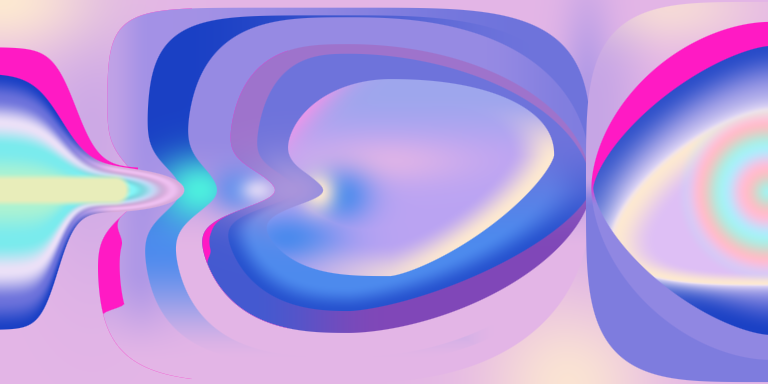
This background is drawn by a Shadertoy shader. Its source:

```glsl
// Glossy pastel ribbons: nested blobs squeezed by a tongue from the left,
// a ringed half-eye on the right, hot pink accents and a pearly centre.
// Every blob is a four-quadrant superellipse with a gaussian notch.

const vec3 CREAM = vec3(.99, .91, .82), PINK = vec3(.89, .71, .9);
const vec3 LILAC = vec3(.64, .57, .9), PERI = vec3(.43, .45, .86);
const vec3 NAVY = vec3(.1, .25, .77), AZURE = vec3(.3, .54, .93);
const vec3 CYAN = vec3(.48, .92, .93), MINT = vec3(.68, .95, .82);
const vec3 HOT = vec3(1, .1, .77), VIOLET = vec3(.5, .28, .72);
const vec3 MAUVE = vec3(.66, .58, .86), PEARL = vec3(.92, .88, .97);

void tint(inout vec3 c, vec3 to, float k) { c = mix(c, to, k); }

float fill(float f) { return clamp(.5 - f / (fwidth(f) + 1e-5), 0., 1.); }

float ramp(float a, float b, float x) {
  float t = clamp((x - a) / (b - a), 0., 1.);
  return t * t * (3. - 2. * t);
}

float glow(vec2 p, float x, float y, float w, float h) {
  vec2 d = (p - vec2(x, y)) / vec2(w, h);
  return exp(-dot(d, d));
}

float fall(float x) { return 1. / (1. + exp(x)); }

// side: upper left, lower left, right, notch tip; ends: top, bottom
// power: upper left, upper right, lower left, lower right
float blob(vec2 p, vec2 c, vec4 side, vec2 ends, vec4 power, float notch) {
  float k = (p.y - 50.5) / notch;
  float left = mix(side.y, side.x, ramp(46., 55., p.y));
  left = mix(left, side.w, exp(-k * k));
  bool east = p.x > c.x, north = p.y > c.y;
  vec2 r = vec2(east ? side.z - c.x : c.x - left, north ? ends.x - c.y : c.y - ends.y);
  vec2 n2 = north ? power.xy : power.zw;
  float n = east ? n2.y : n2.x;
  vec2 q = pow(abs(p - c) / r, vec2(n));
  return pow(q.x + q.y, 1. / n) - 1.;
}

// Blob cut in half by the right border
float lobe(vec2 p, float y, float left, vec2 ends, vec2 n) {
  return blob(p, vec2(200.2, y), vec4(left, left, 201, left), ends, n.xxyy, 1.);
}

void rightEye(inout vec3 col, vec2 p) {
  float low = ramp(54., 46., p.y);
  vec3 tone = mix(PINK, LILAC, .45 * ramp(175., 155., p.x));
  tint(tone, CREAM, .7 * glow(p, 174., 98., 22., 10.));
  tint(tone, mix(PERI, LILAC, .3), low);
  tint(col, tone, fill(lobe(p, 51., 152.6, vec2(99.5, .5), vec2(4))));
  tone = mix(HOT, mix(PERI, LILAC, .65), low);
  tint(col, tone, fill(lobe(p, 51., 154., vec2(94.3, 6.3), vec2(1.8))));

  float body = lobe(p, 51., 154.5, vec2(88, 12.8), vec2(1.45, 1.5));
  float eye = lobe(p, 38., 159.4, vec2(71.4, 25.8), vec2(1.5, 2.8));
  tone = mix(PERI, NAVY, ramp(-.32, -.02, body));
  tint(tone, PEARL, exp(-max(eye, 0.) * 5.5));
  vec3 iris = mix(vec3(.87, .75, .96), CREAM, ramp(-.28, -.02, eye));
  // Rings: phase-shifted cosines of the radius
  float r = length(p - vec2(200, 50));
  vec3 rings = vec3(.83, .84, .88) + vec3(-.17, .1, -.1) * cos(.52 * (r - vec3(0, 0, 4.5)));
  tint(iris, rings, ramp(24., 17., r));
  tint(tone, iris, ramp(.035, -.035, eye));
  tint(col, tone, fill(body));
}

void ribbons(inout vec3 col, vec2 p) {
  vec2 c = vec2(91, 51);
  float up = ramp(35., 65., p.y), east = ramp(45., 140., p.x);
  float throat = glow(p, 76., 50.5, 16., 10.);
  // Outer veil with a hot crescent
  float f = blob(p, c, vec4(27.9, 25.3, 154, 36.5), vec2(98, .3), vec4(8, 4, 5, 2.4), 9.);
  vec3 tone = mix(PINK, LILAC, ramp(60., 30., p.x) * ramp(5., 30., p.y));
  tint(tone, mix(LILAC, PERI, east), up);
  tint(tone, PINK, .45 * ramp(39., 28., p.x));
  tint(col, tone, fill(f));
  float w = .085 * ramp(44., 36., p.y) * ramp(18., 21., p.y);
  tint(col, HOT, fill(f) * fill(-f - w) * step(p.x, 50.));
  // Deep blue ribbon, cyan at its tip
  f = blob(p, c, vec4(38.3, 37.2, 154, 47), vec2(96, 5), vec4(5, 3, 3.5, 2.2), 8.);
  tone = mix(AZURE, PINK, max(ramp(36., 6., p.y), ramp(85., 130., p.x)));
  tint(tone, mix(NAVY, PERI, east), up);
  tint(tone, vec3(.3, .93, .87), glow(p, 52., 50.5, 11., 9.));
  tint(col, tone, fill(f));
  // Lilac ribbon holding a bright bead
  f = blob(p, c, vec4(48.4, 44.8, 154, 56.5), vec2(95.5, 7), vec4(3.2, 2.4, 3, 2), 8.);
  tone = mix(PINK, mix(LILAC, PERI, .25 + .4 * ramp(125., 150., p.x)), up);
  tint(tone, AZURE, .8 * glow(p, 62., 50.5, 7., 6.));
  tint(tone, PEARL, .8 * glow(p, 67., 50.5, 4.5, 3.2));
  tint(col, tone, fill(f));
  // Violet ribbon with a thin hot edge
  f = blob(p, c, vec4(59.4, 51.3, 154, 71.6), vec2(88.5, 13.3), vec4(3, 2, 2.7, 1.7), 6.7);
  tone = mix(mix(NAVY, PERI, .5), VIOLET, ramp(65., 100., p.x));
  tint(tone, vec3(.62, .45, .8), up);
  tint(col, mix(tone, MAUVE, throat), fill(f));
  w = .045 * ramp(45., 39., p.y) * ramp(31., 35., p.y);
  tint(col, HOT, fill(f) * fill(-f - w) * step(p.x, 75.));
  // Inner blue ribbon
  f = blob(p, c, vec4(66.4, 57.8, 154, 77), vec2(86, 19), vec4(2.8, 1.9, 2.5, 1.45), 6.);
  tone = mix(mix(AZURE, NAVY, .75 * ramp(-.2, 0., f)), PERI, up);
  tint(col, mix(tone, MAUVE, throat), fill(f));
  // Pearly centre
  f = blob(p, vec2(101.6, 59.6), vec4(74.7, 65.9, 144.3, 84), vec2(79.4, 28.1), vec4(2, 2.2, 3, 1.35), 5.6);
  tone = mix(vec3(.73, .64, .95), vec3(.62, .65, .93), ramp(58., 76., p.y));
  tint(tone, PINK, .85 * glow(p, 100., 58., 22., 6.));
  tint(tone, vec3(1, .57, .91), .9 * glow(p - .8 * (p.yx - 54.), 63., 54., 9., 12.));
  tint(tone, AZURE, max(glow(p, 89., 49., 8., 7.), glow(p, 75., 38., 14., 7.)));
  w = ramp(-.28, -.01, f) * ramp(55., 105., p.x - .5 * p.y) * ramp(74., 58., p.y);
  tint(tone, CREAM, max(w, glow(p, 83., 50., 4.5, 5.)));
  tint(col, tone, fill(f));
}

void tongue(inout vec3 col, vec2 p) {
  float y = p.y - 50.5, crest = 5.7 + 31.5 * fall((p.x - 19.8) / 3.1);
  tint(col, HOT, fill(y - crest) * step(0., y) * step(p.x, 36.));
  float h = 5.7 + (y > 0. ? 24.7 * fall((p.x - 16.1) / 3.9) : 30.7 * fall((p.x - 15.1) / 2.4));
  float t = length(vec2(y / h, max(p.x - 28., 0.) / 20.));
  vec3 tone = mix(MINT, CYAN, ramp(.1, .35, t));
  tint(tone, PEARL, ramp(.38, .58, t));
  tint(tone, PERI, ramp(.58, .8, t));
  tint(tone, NAVY, ramp(.78, 1., t));
  tint(tone, mix(CYAN, PINK, ramp(.35, .8, t)) + .04 * sin(t * 24.), ramp(14., 31., p.x));
  tint(tone, vec3(.91, .93, .73), ramp(4.5, 2.4, length(vec2(max(p.x - 30., 0.), y))));
  tint(col, tone, fill(t - 1.));
}

void mainImage(out vec4 fragColor, in vec2 fragCoord) {
  vec2 p = fragCoord / iResolution.xy * vec2(200, 100);
  vec3 col = mix(PINK, LILAC, .35 * glow(p, 24., 65., 14., 35.));
  tint(col, CREAM, glow(p, 0., 100., 25., 14.));
  tint(col, CREAM, .9 * glow(p, 148., 0., 22., 22.));
  tint(col, LILAC, .8 * glow(p, 153., 72., 7., 28.));
  ribbons(col, p);
  rightEye(col, p);
  tongue(col, p);
  fragColor = vec4(col, 1);
}
```
